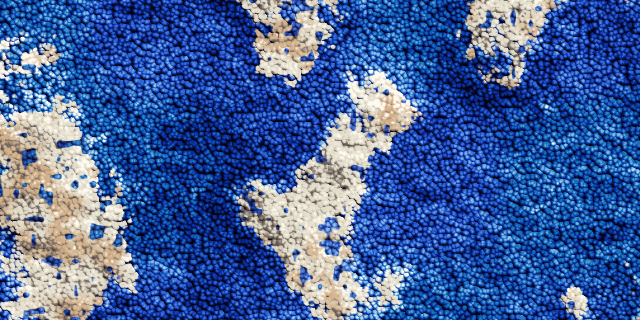
Reproduce this texture procedurally as a WebGL 1 fragment shader.

```glsl
precision highp float;
// Crusty blue mineral over pale, weathered rock. A warped fractal height field
// decides where bare rock shows and gives the relief; cellular grains lit from
// the upper right make the crystal crust. Tones go through colour ramps.
uniform vec2 u_resolution;

const vec2 LIGHT = vec2(0.5, 0.866);
const float ROCK_LEVEL = 0.57;

const vec3 ABYSS = vec3(0.01, 0.01, 0.09);
const vec3 NAVY = vec3(0.03, 0.07, 0.22);
const vec3 DEEP_BLUE = vec3(0.03, 0.17, 0.62);
const vec3 TEAL_BLUE = vec3(0.08, 0.44, 0.73);
const vec3 VIOLET_BLUE = vec3(0.20, 0.41, 0.84);
const vec3 SKY = vec3(0.46, 0.70, 0.90);
const vec3 UMBER = vec3(0.16, 0.11, 0.10);
const vec3 TAUPE = vec3(0.45, 0.40, 0.37);
const vec3 OCHRE = vec3(0.80, 0.63, 0.45);
const vec3 CREAM = vec3(0.89, 0.87, 0.80);
const vec3 CHALK = vec3(1.0, 0.98, 0.94);

// Hashes and noise
float hash(vec2 p) {
  vec3 q = fract(p.xyx * 0.1031);
  q += dot(q, q.yzx + 33.33);
  return fract((q.x + q.y) * q.z);
}

vec2 hash2(vec2 p) {
  return vec2(hash(p), hash(p + 57.3));
}

float noise(vec2 p) {
  vec2 i = floor(p), f = fract(p);
  f = f * f * (3.0 - 2.0 * f);
  return mix(mix(hash(i), hash(i + vec2(1, 0)), f.x),
             mix(hash(i + vec2(0, 1)), hash(i + vec2(1, 1)), f.x), f.y);
}

float fbm(vec2 p) {
  float sum = 0.0, amp = 0.5, total = 0.0;
  for (int i = 0; i < 5; i++) {
    sum += amp * noise(p);
    total += amp;
    amp *= 0.54;
    p = mat2(1.6, 1.2, -1.2, 1.6) * p + 7.7;
  }
  return sum / total;
}

// Rock height: warped fractal noise, raised along evenly spaced upright veins
float rockHeight(vec2 p) {
  vec2 warp = vec2(noise(p * 4.0 + 3.1), noise(p * 4.0 + 41.7)) - 0.5;
  float veins = cos(7.66 * (p.x - 1.02 + 0.12 * (p.y - 0.5)));
  float crustSlope = smoothstep(0.9, 0.3, p.x) * smoothstep(0.6, 0.2, p.y);
  return fbm(p * 3.2 + warp * 0.5 + 11.0) + 0.085 * veins - 0.11 * crustSlope;
}

// Rounded crystal grains: lit side bright, gaps dark, centred near zero
float grainShade(vec2 p, vec2 light) {
  vec2 cell = floor(p), f = fract(p), nearest = vec2(2.0);
  for (int y = -1; y <= 1; y++) {
    for (int x = -1; x <= 1; x++) {
      vec2 o = vec2(float(x), float(y));
      vec2 d = f - o - hash2(cell + o);
      if (dot(d, d) < dot(nearest, nearest)) nearest = d;
    }
  }
  return 0.55 * dot(nearest, light) + 0.75 * (0.42 - length(nearest));
}

// Colour ramps from shadow to highlight
vec3 crustColour(float tone, float hue) {
  vec3 c = mix(ABYSS, NAVY, smoothstep(-0.1, 0.15, tone));
  c = mix(c, DEEP_BLUE, smoothstep(0.17, 0.40, tone));
  c = mix(c, mix(TEAL_BLUE, VIOLET_BLUE, hue), smoothstep(0.46, 0.74, tone));
  c = mix(c, SKY, smoothstep(0.76, 1.0, tone));
  return mix(c, CHALK, smoothstep(1.0, 1.3, tone));
}

vec3 rockColour(float tone, float rust) {
  vec3 c = mix(UMBER, TAUPE, smoothstep(0.0, 0.30, tone));
  c = mix(c, mix(CREAM, OCHRE, rust), smoothstep(0.30, 0.62, tone));
  return mix(c, CHALK, smoothstep(0.70, 1.0, tone));
}

vec3 surface(vec2 p) {
  float height = rockHeight(p);
  float slope = height - rockHeight(p + LIGHT * 0.035);
  float grain = grainShade(p * 68.0, LIGHT);
  float fine = noise(p * 120.0) - 0.5;
  float lumps = noise(p * 24.0) - noise(p * 24.0 + LIGHT * 0.6);
  float broad = fbm(p * 2.6 + 29.0) - 0.5;

  // Bare rock with a ragged, grain-eaten edge and stray blue specks
  float ragged = height + 0.05 * grain + 0.07 * (noise(p * 46.0) - 0.5);
  float rock = smoothstep(-0.012, 0.012, ragged - ROCK_LEVEL);
  rock *= 1.0 - 0.9 * smoothstep(0.76, 0.84, noise(p * 38.0 + 5.0));
  float rim = smoothstep(0.06, 0.0, abs(ragged - ROCK_LEVEL + 0.01));
  float powder = rim * smoothstep(0.4, 0.65, noise(p * 7.0 + 19.0));

  float crustTone = 0.45 + 1.15 * grain + 0.35 * fine + 1.2 * slope
                  + 0.25 * lumps + 0.7 * broad + 0.36 * powder;
  float rockTone = 0.62 + 0.45 * grain + 0.4 * fine + 1.5 * slope
                 + 0.3 * lumps + 0.6 * broad;
  float hue = smoothstep(0.35, 0.65, noise(p * 2.2 + 8.0));
  float rust = 0.75 * smoothstep(0.48, 0.72, fbm(p * 9.0 + 63.0));
  return mix(crustColour(crustTone, hue), rockColour(rockTone, rust), rock);
}

void main() {
  // Four samples per pixel smooth the grain edges
  vec3 colour = vec3(0.0);
  for (int i = 0; i < 4; i++) {
    float k = float(i);
    vec2 offset = vec2(mod(k, 2.0), floor(k / 2.0)) * 0.5 - 0.25;
    colour += surface((gl_FragCoord.xy + offset) / u_resolution.y);
  }
  gl_FragColor = vec4(colour * 0.25, 1.0);
}
```
